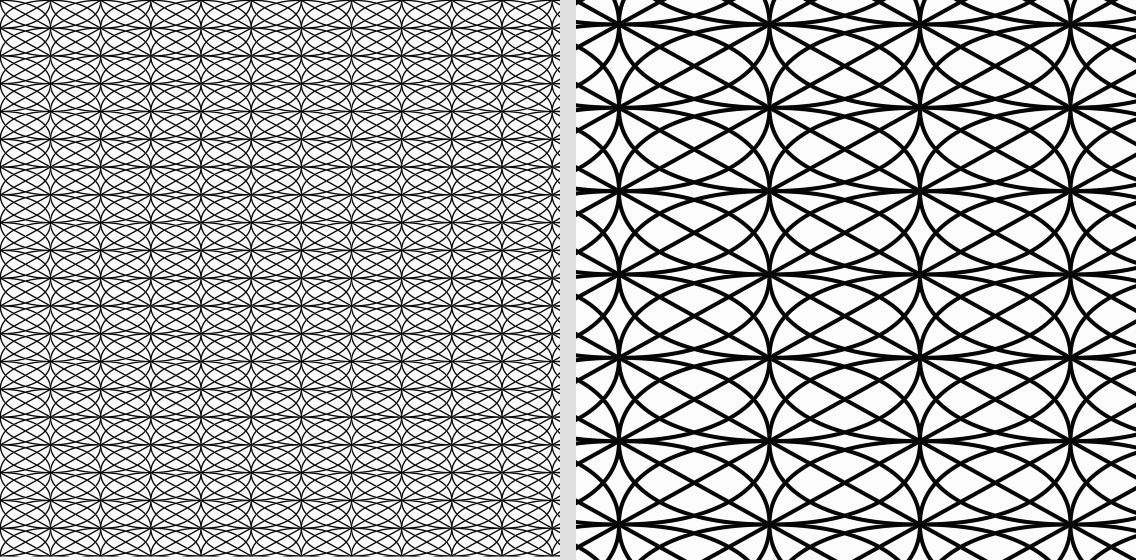
Left: the whole. Right: its middle third, enlarged.
A Shadertoy shader for this pattern:

```glsl
// Distance to a straight line through the point 'through' with unit normal n
float lineDistance(vec2 p, vec2 through, vec2 n) {
    return abs(dot(p - through, n));
}

// First-order distance to a slightly squared ellipse with the given radii
float ovalDistance(vec2 p, vec2 radii, float power) {
    vec2 k = max(abs(p / radii), 1e-4);
    vec2 raised = pow(k, vec2(power));
    float r = pow(raised.x + raised.y, 1.0 / power);
    vec2 slope = pow(k / r, vec2(power - 1.0)) / radii;
    return abs(r - 1.0) / length(slope);
}

// Nearest stroke inside one cell: corner ovals and diagonals
float latticeDistance(vec2 p, vec2 cell) {
    vec2 normal = normalize(cell.yx);
    float d = min(lineDistance(p, 0.5 * cell, normal),
                  lineDistance(p, 0.5 * cell, normal * vec2(1.0, -1.0)));
    for (int i = 0; i < 4; i++) {
        vec2 corner = vec2(i & 1, i >> 1) * cell;
        d = min(d, ovalDistance(p - corner, cell, 2.2));
    }
    return d;
}

void mainImage(out vec4 fragColor, in vec2 fragCoord) {
    float pixel = 1.0 / iResolution.y;
    float halfWidth = 0.0012;

    // Cells are laid out from the upper left corner
    vec2 cell = vec2(0.08958, 0.04961);
    vec2 p = vec2(fragCoord.x, iResolution.y - fragCoord.y) * pixel - 0.0006;
    float d = latticeDistance(mod(p, cell), cell);

    float soft = 0.65 * pixel;
    float ink = 1.0 - smoothstep(halfWidth - soft, halfWidth + soft, d);

    // The lattice ends after twenty full rows
    float bottom = 20.0 * cell.y + halfWidth;
    ink *= 1.0 - smoothstep(bottom - soft, bottom + soft, p.y);

    fragColor = vec4(mix(vec3(0.99), vec3(0.02), ink), 1.0);
}
```
